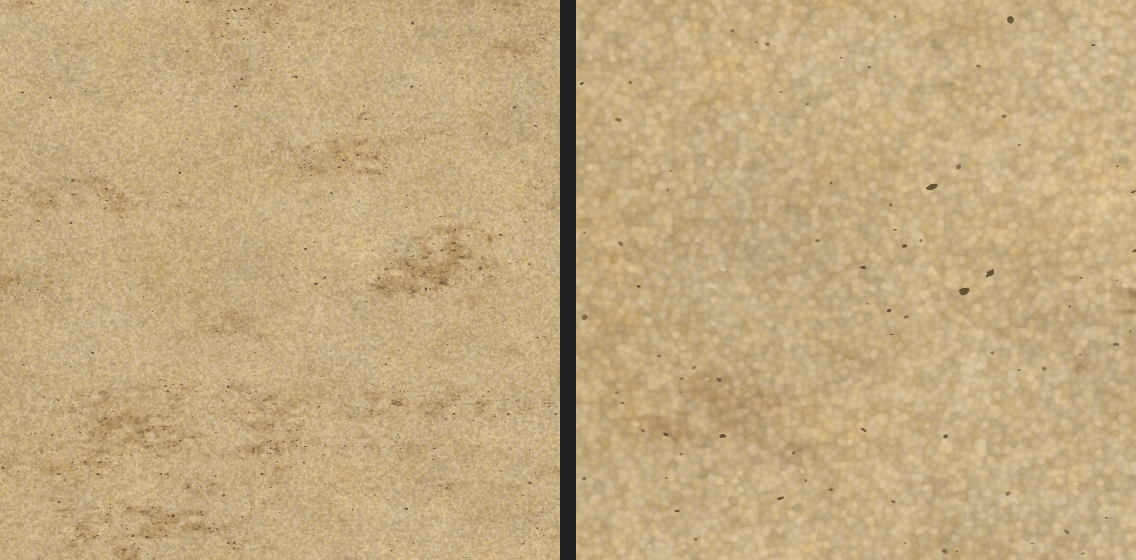
Left, the full canvas; right, a detail of the centre.
Write a Shadertoy shader that draws this texture.

```glsl
// Fine-grained sandstone with faint horizontal brown bedding and clustered dark specks.

const vec3 SAND = vec3(0.775, 0.684, 0.512);
const vec3 BROWN_STAIN = vec3(0.62, 0.49, 0.29);
const vec3 DARK_MINERAL = vec3(0.27, 0.19, 0.10);
const vec3 GREY_PEBBLE = vec3(0.64, 0.58, 0.45);
const vec3 PALE_QUARTZ = vec3(0.87, 0.80, 0.65);
const vec3 WARM_SHIFT = vec3(0.012, 0.0, -0.045);

vec3 hash3(vec2 p) {
    vec3 q = fract(p.xyx * vec3(0.1031, 0.1030, 0.0973));
    q += dot(q, q.yxz + 33.33);
    return fract((q.xxy + q.yzz) * q.zyx);
}

float valueNoise(vec2 p) {
    vec2 cell = floor(p);
    vec2 f = fract(p);
    f = f * f * (3.0 - 2.0 * f);
    float low = mix(hash3(cell).x, hash3(cell + vec2(1, 0)).x, f.x);
    float high = mix(hash3(cell + vec2(0, 1)).x, hash3(cell + vec2(1, 1)).x, f.x);
    return mix(low, high, f.y);
}

float fbm(vec2 p, int octaves) {
    float sum = 0.0, total = 0.0, amplitude = 1.0;
    for (int i = 0; i < octaves; i++) {
        sum += amplitude * valueNoise(p);
        total += amplitude;
        amplitude *= 0.55;
        p = mat2(2.0, 0.12, -0.12, 2.0) * p + 17.3;
    }
    return sum / total;
}

// Softly packed grains: x = tone, y = hue, z = distance to the nearest centre.
vec3 sandGrains(vec2 p, float softness) {
    vec2 cell = floor(p);
    vec2 blend = vec2(0.0);
    float total = 0.0, nearest = 4.0;
    for (int y = -1; y <= 1; y++)
    for (int x = -1; x <= 1; x++) {
        vec2 neighbour = cell + vec2(x, y);
        vec2 offset = neighbour + hash3(neighbour).xy - p;
        float d2 = dot(offset, offset);
        float weight = exp(-softness * d2);
        blend += weight * hash3(neighbour + 71.0).xy;
        total += weight;
        nearest = min(nearest, d2);
    }
    return vec3(blend / total, sqrt(nearest));
}

// At most one irregular flattened spot per cell; radius is a fraction of a cell.
float spots(vec2 uv, float cells, float chance, float radius, float flatness, float seed) {
    vec2 p = uv * cells;
    vec2 cell = floor(p);
    vec3 rnd = hash3(cell + seed);
    vec3 shape = hash3(cell + seed + 37.0);
    vec2 offset = fract(p) - mix(vec2(0.27), vec2(0.73), rnd.xy);
    float angle = (shape.x - 0.5) * 1.2;
    offset = mat2(cos(angle), -sin(angle), sin(angle), cos(angle)) * offset;
    offset.y *= mix(1.0, flatness, shape.y);
    float size = radius * mix(0.4, 1.0, shape.z * shape.z);
    float wobble = 0.6 * (valueNoise(p * 6.0 + seed) - 0.5) * size;
    float edge = 0.75 * cells / iResolution.y;
    float cover = 1.0 - smoothstep(size - edge, size + edge, length(offset) + wobble);
    return cover * step(rnd.z, chance);
}

void mainImage(out vec4 fragColor, in vec2 fragCoord) {
    vec2 uv = fragCoord / iResolution.y;

    // Broad mottling and bedding stretched along the horizontal
    float mottle = fbm(uv * vec2(9.0, 13.0) + 4.0, 4) - 0.5;
    float hue = fbm(uv * vec2(14.0, 19.0) + 51.0, 3) - 0.5;
    float bedding = fbm(uv * vec2(5.0, 14.0) + 23.0, 5);
    float breakup = fbm(uv * vec2(42.0, 68.0) + 9.0, 3);
    float stain = smoothstep(0.48, 0.78, bedding) * smoothstep(0.30, 0.72, breakup);

    // Grain relief at two sizes
    vec3 fine = sandGrains(uv * 235.0, 7.0);
    vec3 coarse = sandGrains(uv * 115.0 + 13.0, 6.0);
    float light = 0.105 * (fine.x - 0.5) + 0.045 * (coarse.x - 0.5);
    light += 0.075 * (0.42 - fine.z) + 0.09 * mottle;
    float warmth = 0.9 * (fine.y - 0.5) + 0.7 * (coarse.y - 0.5) + 1.3 * hue;

    vec3 color = SAND + light + WARM_SHIFT * warmth;
    color = mix(color, BROWN_STAIN + light, 0.55 * stain);

    // Scattered pebbles and bright grains
    float pebbles = spots(uv, 48.0, 0.06, 0.25, 1.5, 11.0);
    float quartz = spots(uv, 110.0, 0.06, 0.26, 1.4, 83.0);
    color = mix(color, GREY_PEBBLE + 0.7 * light, 0.38 * pebbles);
    color = mix(color, PALE_QUARTZ + 0.5 * light, 0.50 * quartz);

    // Dark minerals and crevices gather in the stained beds
    float cluster = smoothstep(0.48, 0.75, bedding);
    float crevice = smoothstep(0.62, 0.82, fbm(uv * vec2(95.0, 150.0) + 31.0, 2));
    float specks = spots(uv, 82.0, 0.018 + 0.17 * cluster, 0.25, 2.4, 131.0);
    float dust = spots(uv, 135.0, 0.02 + 0.16 * cluster, 0.25, 1.8, 197.0);
    color = mix(color, DARK_MINERAL, 0.42 * crevice * stain);
    color = mix(color, DARK_MINERAL, max(0.72 * specks, 0.50 * dust));

    fragColor = vec4(clamp(color, 0.0, 1.0), 1.0);
}
```
